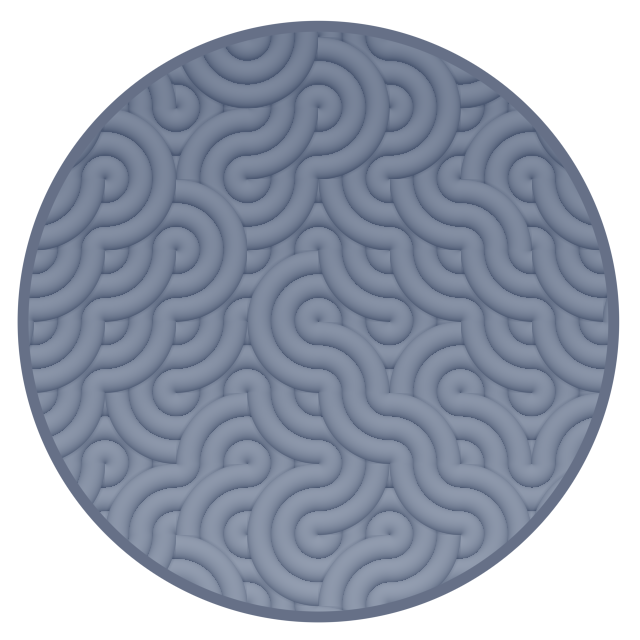
Give the GLSL for this pattern, as a Shadertoy shader.

```glsl
const float CELLS = 9.0;         // lattice cells across the canvas
const float TUBES = 3.0;         // tubes in each arc fan
const float DISC_RADIUS = 0.470;
const float RIM_WIDTH = 0.017;

const vec3 PAPER = vec3(1.0);
const vec3 RIM = vec3(0.40, 0.44, 0.53);
const vec3 SHADE = vec3(0.30, 0.35, 0.45);
const vec3 LIGHT = vec3(0.61, 0.65, 0.72);

float hash(vec2 p) {
    return fract(sin(dot(p, vec2(127.1, 311.7))) * 43758.5453);
}

// Brightness of concentric round tubes about the origin, lit from above
float tubeLight(vec2 p) {
    float radius = min(length(p), 0.999);
    float across = 2.0 * fract(radius * TUBES) - 1.0;
    float facing = sqrt(max(1.0 - across * across, 0.0));
    float upward = across * p.y / max(length(p), 0.001);
    return 0.17 + 0.50 * facing + 0.28 * upward;
}

// Two fans centred on opposite corners of a cell, one laid over the other
float fanPair(vec2 p, float pixel) {
    vec2 cell = floor(p);
    vec2 local = p - cell;
    vec2 wrapped = mod(cell, CELLS);
    vec2 corner = step(0.5, vec2(hash(wrapped + 3.7), hash(wrapped + 51.3)));
    vec2 upper = local - corner;
    vec2 lower = local - (1.0 - corner);

    float gap = length(upper) - 1.0;
    float contact = 0.14 * (1.0 - smoothstep(0.0, 0.05, gap));
    float covered = 1.0 - smoothstep(-pixel, pixel, gap);
    return mix(tubeLight(lower) - contact, tubeLight(upper), covered);
}

// Antialiased coverage of the inside of a distance field
float inside(float dist, float pixel) {
    return 1.0 - smoothstep(-pixel, pixel, dist);
}

void mainImage(out vec4 fragColor, in vec2 fragCoord) {
    vec2 uv = fragCoord / iResolution.xy;
    float pixel = 0.7 / min(iResolution.x, iResolution.y);
    vec2 p = uv - 0.4975;

    // Tubes, brighter toward the bottom
    float light = fanPair(p * CELLS, pixel * CELLS) - 0.36 * p.y;
    vec3 color = mix(SHADE, LIGHT, clamp(light, 0.0, 1.0));

    // Flat rim and surrounding paper
    float dist = length(p) - DISC_RADIUS;
    color = mix(RIM, color, inside(dist + RIM_WIDTH, pixel));
    color = mix(PAPER, color, inside(dist, pixel));
    fragColor = vec4(color, 1.0);
}
```
